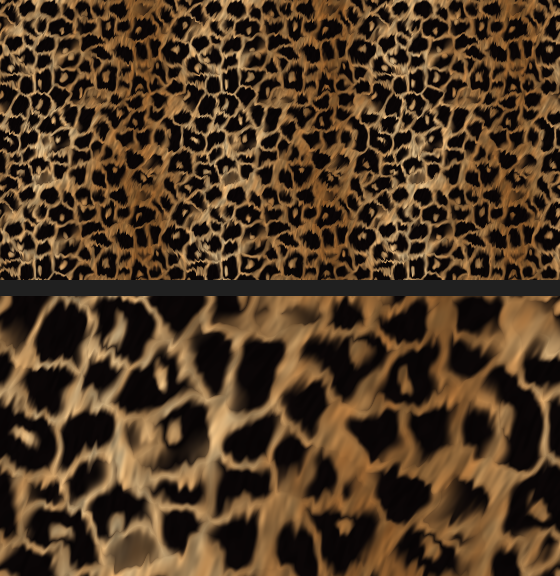
Top: the whole. Bottom: its middle third, enlarged.
Reproduce this texture procedurally as a WebGL 1 fragment shader.

```glsl
precision highp float;
// Leopard fur: dark feathered spots and open rosettes on tan hair, in a repeating tile.
uniform vec2 u_resolution;

const float TAU = 6.2831853;
const float CELLS = 10.0; // spot cells along one tile

vec2 hash2(vec2 p) {
  vec3 q = fract(p.xyx * vec3(0.1031, 0.1030, 0.0973));
  q += dot(q, q.yzx + 33.33);
  return fract((q.xx + q.yz) * q.zy);
}

// Value noise that wraps after a whole number of lattice steps
float noise(vec2 p, float period) {
  vec2 i = floor(p), f = fract(p);
  f = f * f * (3.0 - 2.0 * f);
  vec2 a = mod(i, period), b = mod(i + 1.0, period);
  return mix(mix(hash2(a).x, hash2(vec2(b.x, a.y)).x, f.x),
             mix(hash2(vec2(a.x, b.y)).x, hash2(b).x, f.x), f.y);
}

mat2 rotation(float angle) {
  float c = cos(angle), s = sin(angle);
  return mat2(c, -s, s, c);
}

// Signed spot depth in cell units: positive inside the dark markings
float spotDepth(vec2 p) {
  vec2 base = floor(p), nearestOffset = vec2(0.0), nearestSeed = vec2(0.0);
  float first = 9.0, second = 9.0;
  for (int y = -2; y <= 2; y++) {
    for (int x = -2; x <= 2; x++) {
      vec2 cell = base + vec2(float(x), float(y));
      vec2 id = mod(cell, CELLS);
      vec2 seed = hash2(id + 71.0);
      vec2 q = p - cell - 0.5 - 0.88 * (hash2(id + 17.0) - 0.5);
      vec2 stretched = rotation(seed.x * TAU) * q * vec2(0.83, 1.2);
      float size = seed.y > 0.78 ? 0.27 : 0.1 * seed.y;
      float d = length(stretched) - size;
      if (d < first) {
        second = first;
        first = d;
        nearestOffset = q;
        nearestSeed = seed;
      } else {
        second = min(second, d);
      }
    }
  }
  float depth = min(0.5 * (second - first) - 0.12, 0.46 - first);
  // Large cells get an off-centre opening, leaving a crescent
  if (nearestSeed.y > 0.78) {
    float a = nearestSeed.x * 3.0 * TAU;
    vec2 opening = nearestOffset - 0.17 * vec2(cos(a), sin(a));
    depth = min(depth, length(opening * vec2(1.15, 0.9)) - 0.2);
  }
  return depth;
}

void main() {
  vec2 t = gl_FragCoord.xy / u_resolution.y * 1.5;

  // Hair strands leaning with a gently bent flow
  vec2 flow = vec2(t.x - 0.3 * t.y + 0.13 * noise(t * 4.0, 4.0), t.y);
  float strand = noise(flow * vec2(75.0, 20.0), 997.0);
  float fine = noise(flow * vec2(125.0, 38.0) + 43.0, 997.0);
  float hair = mix(strand, fine, 0.45);

  // Irregular outlines, feathered along the hair
  vec2 wobble = vec2(noise(t * 22.0, 22.0), noise(t * 22.0 + 9.5, 22.0)) - 0.5;
  vec2 feathered = t + 0.032 * wobble + vec2(0.3, 1.0) * 0.03 * (hair - 0.5);
  float depth = spotDepth(feathered * CELLS);

  // Coat colour: pale and tawny regions
  float patches = noise(t * 5.0, 5.0) - 0.5;
  float tone = 0.5 + 0.34 * cos(TAU * (t.x - 0.2)) + 0.13 * cos(TAU * (t.y - 0.9));
  tone = clamp(tone + 0.5 * patches, 0.0, 1.0);
  vec3 coat = mix(vec3(0.65, 0.43, 0.21), vec3(0.83, 0.69, 0.49), tone);
  coat *= mix(0.85, 1.0, tone) * (0.6 + 0.72 * hair);

  // Greyish and reddish hairs
  float tint = noise(flow * vec2(50.0, 24.0) + 87.0, 997.0) - 0.5;
  coat *= 1.0 + tint * vec3(0.08, -0.04, -0.2);

  // Brown fringe, then the black markings
  coat = mix(coat, vec3(0.36, 0.24, 0.13), 0.6 * smoothstep(-0.17, 0.02, depth));
  vec3 ink = vec3(0.035, 0.02, 0.02) * (0.7 + 0.6 * fine);
  vec3 color = mix(coat, ink, smoothstep(-0.08, 0.06, depth));
  gl_FragColor = vec4(color, 1.0);
}
```
